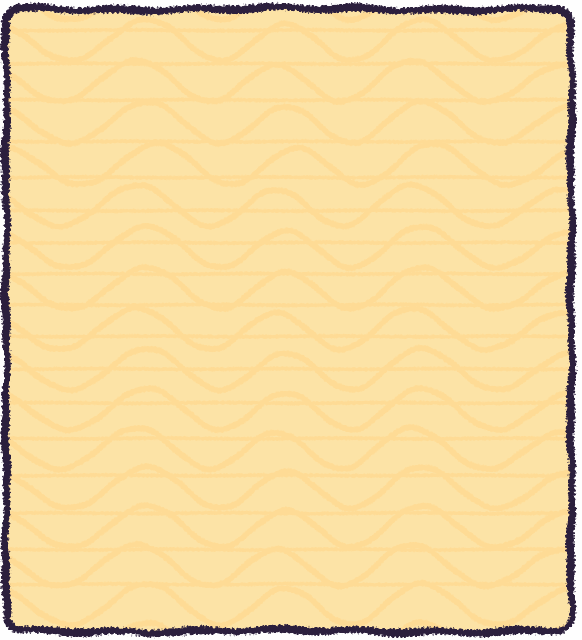
A WebGL 1 fragment shader for this pattern:

```glsl
precision highp float;

// A cream card ruled with faint straight lines and rows of hand-drawn waves,
// inside a rough dark rounded frame on white. Rows are placed by formula in a
// loop; cellular noise frays every edge. The canvas is 100 units tall, y down.

uniform vec2 u_resolution;

const float TAU = 6.2831853;

vec2 hash2(vec2 cell) {
  return fract(sin(vec2(dot(cell, vec2(127.1, 311.7)),
                        dot(cell, vec2(269.5, 183.3)))) * 4375.85);
}

// Distance to the nearest scattered point, one per unit cell.
float cellular(vec2 p) {
  vec2 cell = floor(p);
  float nearest = 1.5;
  for (int y = -1; y <= 1; y++) {
    for (int x = -1; x <= 1; x++) {
      vec2 neighbour = cell + vec2(x, y);
      nearest = min(nearest, length(neighbour + hash2(neighbour) - p));
    }
  }
  return nearest;
}

float roundedBox(vec2 p, vec2 halfSize, float radius) {
  vec2 q = abs(p) - halfSize + radius;
  return length(max(q, 0.0)) + min(max(q.x, q.y), 0.0) - radius;
}

// Straight rule: nearly even spacing with a slow drift down the card.
float ruleDistance(vec2 p, float row) {
  float y = 4.82 + 5.404 * row + 1.3 * sin(TAU * row / 14.5)
          - 1.17 * exp(-(row - 1.6) * (row - 1.6))
          - 0.78 * exp(-(row - 16.0) * (row - 16.0));
  y += 0.06 * sin(p.x * 0.23 + row * 2.0);
  return abs(p.y - y) - 0.29;
}

// Wave: uneven period, alternating broad and narrow crests, shifted per row.
float waveDistance(vec2 p, float row) {
  float shift = -0.13 - 1.04 * cos(TAU * (row - 1.0) / 3.0)
              + 1.7 * exp(-4.0 * (row - 3.0) * (row - 3.0));
  float x = p.x - 10.7 - shift;
  float cycle = x / 22.27 - 0.04 * sin(TAU * x / 72.9);
  float height = 0.12 * sin(0.5 * TAU * cycle) - cos(TAU * cycle);
  float middle = 6.97 + 6.28 * row + 0.65 * sin((row - 3.0) * 0.33);
  float y = middle - 3.03 * height + 0.1 * sin(p.x * 1.1 + row);
  float slope = 0.855 * sin(TAU * cycle);
  return abs(p.y - y) / sqrt(1.0 + slope * slope) - 0.46;
}

float coverage(float d) {
  float blur = 75.0 / u_resolution.y;
  return 1.0 - smoothstep(-blur, blur, d);
}

void main() {
  vec2 p = gl_FragCoord.xy * 100.0 / u_resolution.y;
  p.y = 100.0 - p.y;
  float fray = cellular(p * 2.1) - 0.45;

  // Faint ruling and waves share one flat colour.
  float marks = 100.0;
  for (int i = 0; i < 17; i++) {
    float row = float(i);
    marks = min(marks, ruleDistance(p, row));
    marks = min(marks, waveDistance(p, row - 1.0));
  }
  marks += 0.24 * fray;

  // Frame edge, bent by slow layered sines.
  vec2 bend = vec2(0.16 * sin(p.y * 0.31) + 0.1 * sin(p.y * 0.83 + 1.0),
                   0.2 * sin(p.x * 0.5 - 1.2) + 0.18 * sin(p.x * 0.13 + 2.0));
  vec2 center = vec2(45.1, 50.0);
  float edge = roundedBox(p - center + bend, vec2(44.15, 48.6), 2.4);
  float thickness = 0.56 + 0.08 * sin(p.x * 0.37 + p.y * 0.29);
  float frame = abs(edge) - thickness + 0.55 * fray;

  vec3 paper = mix(vec3(0.99, 0.89, 0.65), vec3(0.996, 0.86, 0.585), coverage(marks));
  vec3 color = mix(vec3(0.995), paper, coverage(edge));
  color = mix(color, vec3(0.17, 0.12, 0.24), coverage(frame));
  gl_FragColor = vec4(color, 1.0);
}
```
